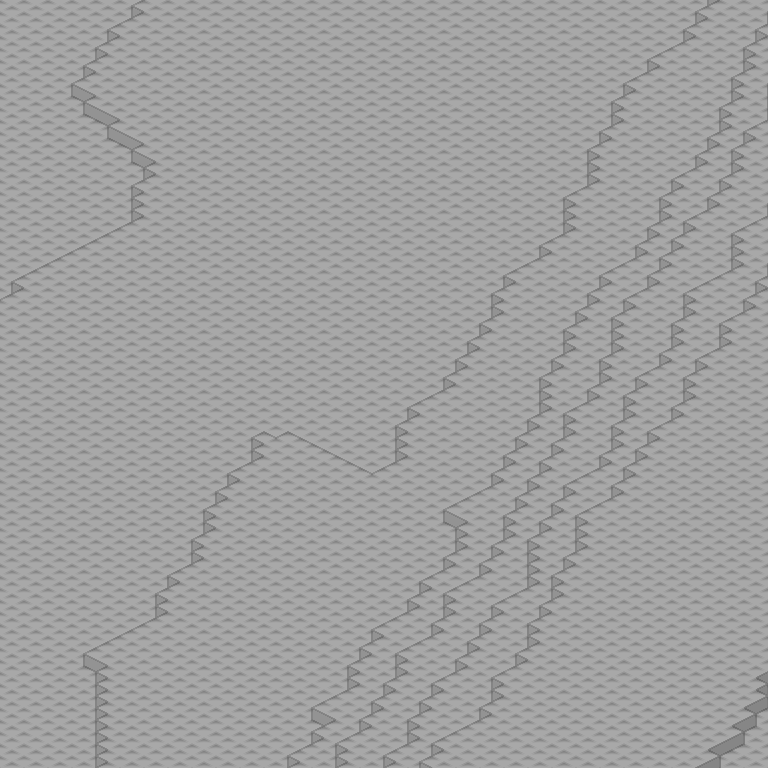
Reproduce this pattern procedurally as a Shadertoy shader.

```glsl
const float TILES = 32.0;          // tile widths across the canvas
const float TILE_RATIO = 2.0;      // tile width over tile height
const float MAX_LEVEL = 6.0;
const float LINE_SPREAD = 0.00075; // half width of the step outlines
const float TOP_GRAY = 0.658;
const float CHEVRON_GRAY = 0.515;
const float LEFT_GRAY = 0.575;
const float RIGHT_GRAY = 0.525;

float hash(vec2 p) {
    vec3 q = fract(vec3(p.xyx) * 0.1031);
    q += dot(q, q.yzx + 33.33);
    return fract((q.x + q.y) * q.z);
}

float noise(vec2 p) {
    vec2 i = floor(p), f = fract(p);
    f = f * f * (3.0 - 2.0 * f);
    vec2 e = vec2(0.0, 1.0);
    return mix(mix(hash(i), hash(i + e.yx), f.x),
               mix(hash(i + e.xy), hash(i + e.yy), f.x), f.y);
}

// Projection between the canvas and the ground grid
vec2 canvasToGrid(vec2 p) {
    float across = p.x * 2.0 * TILES;
    float depth = -p.y * 2.0 * TILES * TILE_RATIO;
    return 0.5 * vec2(depth + across, depth - across);
}

vec2 gridToCanvas(vec2 g) {
    return vec2(g.x - g.y, -(g.x + g.y) / TILE_RATIO) / (2.0 * TILES);
}

// Terraced terrain: whole-number height of one grid cell
float cellHeight(vec2 cell) {
    vec2 g = gridToCanvas(cell + 0.5);
    float rise = dot(g, vec2(0.83, -0.55));
    float along = dot(g, vec2(0.55, 0.83));
    rise += 0.035 * (noise(g * 9.0 + 7.0) - 0.5);
    rise += 0.025 * (noise(g * 24.0 + 31.0) - 0.5);

    float lowEdge = mix(-0.325, -0.246, smoothstep(0.47, 0.74, along))
                  - 0.145 * smoothstep(0.735, 0.79, along);
    float midEdge = mix(0.06, 0.225, smoothstep(0.525, 0.565, along))
                  + 0.07 * (1.0 - smoothstep(0.03, 0.18, along));
    float stairs = clamp(floor((rise - 0.28) / 0.06), 0.0, 4.0);
    return step(lowEdge, rise) + step(midEdge, rise) + stairs - step(0.81, rise);
}

// Gray of a top face, with a soft dark cap at its far corner
float topShade(vec2 f) {
    float reach = max(f.x, f.y) + 1.4 * min(f.x, f.y);
    return mix(CHEVRON_GRAY, TOP_GRAY, smoothstep(0.4, 0.9, reach));
}

// Follows the view ray down the blocks; returns gray and a face key
vec2 traceBlocks(vec2 p) {
    vec2 grid = canvasToGrid(p);
    vec2 base = floor(grid), f = grid - base;
    bool rightFirst = f.x < f.y;
    vec2 stepBack = rightFirst ? vec2(1.0, 0.0) : vec2(0.0, 1.0);
    float firstGray = rightFirst ? RIGHT_GRAY : LEFT_GRAY;
    float secondGray = rightFirst ? LEFT_GRAY : RIGHT_GRAY;

    for (float z = MAX_LEVEL; z > 0.5; z -= 1.0) {
        vec2 cell = base + z;
        if (cellHeight(cell) >= z) return vec2(topShade(f), z);
        if (cellHeight(cell - stepBack) >= z) return vec2(firstGray, z + 0.5);
        if (cellHeight(cell - 1.0) >= z) return vec2(secondGray, z + 0.5);
    }
    return vec2(topShade(f), 0.0);
}

void mainImage(out vec4 fragColor, in vec2 fragCoord) {
    vec2 p = fragCoord / iResolution.y;
    float gray = 0.0, lowKey = 100.0, highKey = -100.0;

    // Four samples smooth the edges and reveal the steps
    for (int k = 0; k < 4; k++) {
        vec2 corner = vec2(k % 2, k / 2) * 2.0 - 1.0;
        vec2 face = traceBlocks(p + corner * LINE_SPREAD);
        gray += 0.25 * face.x;
        lowKey = min(lowKey, face.y);
        highKey = max(highKey, face.y);
    }

    // Thin dark outline where the faces differ
    gray -= 0.1 * step(0.25, highKey - lowKey);
    fragColor = vec4(vec3(gray), 1.0);
}
```
